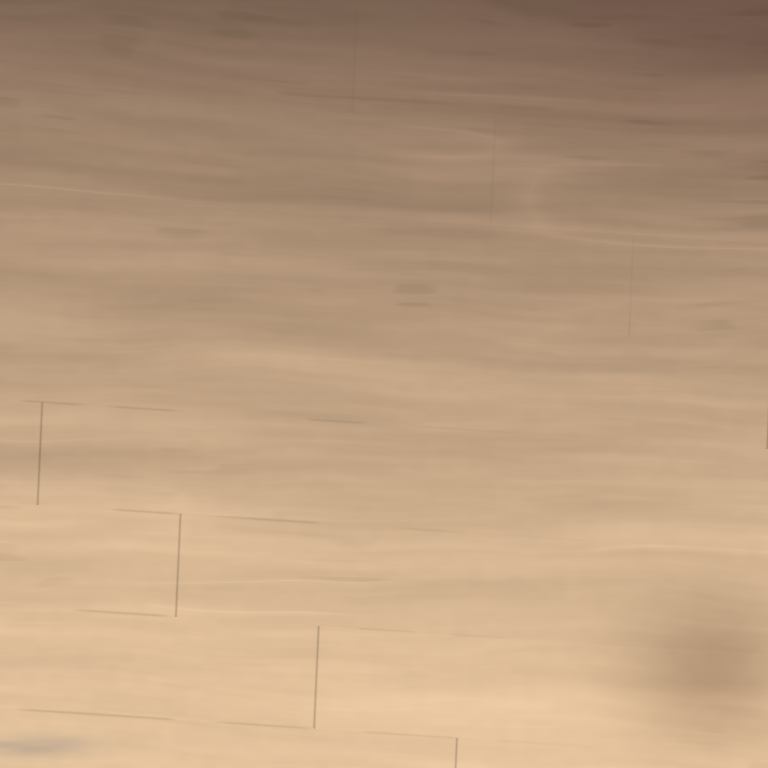
Reproduce this texture procedurally as a three.js fragment shader.

```glsl
// Pale wooden plank floor with soft flowing grain, fading into shade at the top.
varying vec2 vUv;

float hash(vec2 p) {
  vec3 q = fract(p.xyx * vec3(0.1031, 0.1030, 0.0973));
  q += dot(q, q.yzx + 33.33);
  return fract((q.x + q.y) * q.z);
}

float noise(vec2 p) {
  vec2 i = floor(p), f = fract(p);
  f = f * f * f * (f * (f * 6.0 - 15.0) + 10.0);
  return mix(mix(hash(i), hash(i + vec2(1.0, 0.0)), f.x),
             mix(hash(i + vec2(0.0, 1.0)), hash(i + vec2(1.0, 1.0)), f.x), f.y);
}

float fbm(vec2 p) {
  float sum = 0.0, gain = 0.53;
  for (int i = 0; i < 4; i++) {
    sum += gain * noise(p);
    p = p * 1.93 + vec2(17.3, 9.1);
    gain *= 0.5;
  }
  return sum;
}

// Thin soft line around zero distance
float line(float d, float width) {
  return exp(-d * d / (width * width));
}

// Grain brightness: broad bands, fine fibres and bright wisps
float grain(vec2 uv) {
  vec2 g = uv + 20.0;
  g.y += 0.06 * uv.x + 0.05 * (noise(uv * vec2(2.3, 3.5) + 4.0) - 0.5);
  g.y += 0.014 * (noise(uv * vec2(7.0, 13.0) + 31.0) - 0.5);
  float bands = fbm(g * vec2(1.7, 19.0)) - 0.5;
  float fibres = fbm(g * vec2(5.0, 75.0)) - 0.5;
  float ridge = 1.0 - abs(2.0 * noise(g * vec2(2.1, 24.0) + 7.0) - 1.0);
  float patches = smoothstep(0.45, 0.8, noise(g * vec2(3.0, 9.0) + 50.0));
  float wisps = pow(ridge, 9.0) * patches;
  float pores = smoothstep(0.72, 0.95, noise(g * vec2(13.0, 120.0)))
              * smoothstep(0.5, 0.8, noise(g * vec2(4.0, 14.0) + 80.0));
  float depth = mix(0.65, 1.0, smoothstep(0.15, 0.5, uv.y));
  return depth * (0.17 * bands + 0.08 * fibres + 0.065 * wisps - 0.05 * pores);
}

void main() {
  vec2 uv = vUv;

  // Light falling off towards the top, most of all at the right
  float shade = uv.y + 0.09 * (uv.x - 0.5) * smoothstep(0.1, 0.8, uv.y);
  shade += 0.03 * (noise(uv * vec2(2.0, 5.0) + 11.0) - 0.5);
  vec3 color = mix(vec3(0.90, 0.77, 0.62), vec3(0.49, 0.395, 0.33),
                   pow(clamp(shade, 0.0, 1.1), 1.55));
  float corner = smoothstep(0.4, 1.0, uv.x) * smoothstep(0.7, 1.0, uv.y);
  color *= 1.0 - corner * vec3(0.04, 0.07, 0.06);

  // Slightly tilted rows of planks, each joint stepped along from the last
  float rowPos = (0.48 - uv.y - 0.065 * uv.x) / 0.134;
  float row = floor(rowPos), across = fract(rowPos);
  float jointX = mod(0.055 + 0.18 * row, 1.13) - 0.006 * across;
  float side = smoothstep(-0.002, 0.002, uv.x - jointX);
  float tint = mix(hash(vec2(row + 40.0, 3.0)), hash(vec2(row + 40.0, 8.0)), side) - 0.5;
  color *= 1.0 + 0.022 * tint;

  // Seams show best in the lit lower part
  float lit = 1.0 - smoothstep(0.42, 0.62, uv.y);
  float joint = line(uv.x - jointX, 0.0015) * (0.15 + 0.85 * lit);
  float edge = line(0.134 * min(across, 1.0 - across), 0.0016);
  edge *= lit * (1.0 - smoothstep(0.2, 0.9, uv.x));
  edge *= smoothstep(0.3, 0.7, noise(vec2(uv.x * 16.0, floor(rowPos + 0.5) * 5.0 + 60.0)));
  color *= 1.0 - 0.17 * joint - 0.09 * edge;

  // Wood grain and faint mottling
  color *= 1.0 + grain(uv) * vec3(0.97, 1.0, 1.04);
  color *= 1.0 + 0.014 * (noise(uv * vec2(55.0, 85.0)) - 0.5);

  // Blurred shadow at the lower right
  vec2 spot = (uv - vec2(0.93, 0.13)) / vec2(0.11, 0.095);
  color *= 1.0 - vec3(0.19, 0.21, 0.22) * exp(-dot(spot, spot));

  // Greyish scuff in the lower left corner
  vec2 scuff = (uv - vec2(0.04, 0.028)) / vec2(0.08, 0.013);
  float worn = exp(-dot(scuff, scuff)) * (0.3 + 0.5 * noise(uv * vec2(22.0, 130.0)));
  color = mix(color, vec3(0.70, 0.63, 0.56), worn);

  gl_FragColor = vec4(color, 1.0);
}
```
